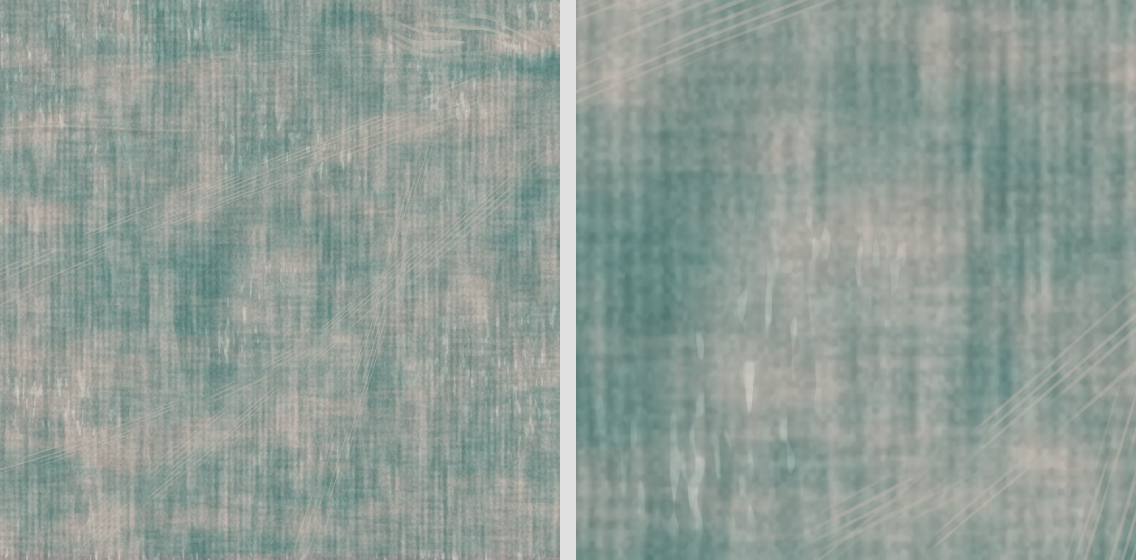
Left: the whole. Right: its middle third, enlarged.
Give the GLSL for this texture, as a WebGL 1 fragment shader.

```glsl
precision highp float;
// Worn teal and beige woven cloth with fine threads, faded patches and bundles of pale scratches.
uniform vec2 u_resolution;

float hash(vec2 p) {
  vec3 q = fract(vec3(p.xyx) * 0.1031);
  q += dot(q, q.yzx + 33.33);
  return fract((q.x + q.y) * q.z);
}

// Soft cellular noise: random cell values blended by distance to their seeds.
float cells(vec2 p) {
  vec2 base = floor(p);
  float total = 0.0, weights = 0.0;
  for (int j = -1; j <= 1; j++) {
    for (int i = -1; i <= 1; i++) {
      vec2 cell = base + vec2(float(i), float(j));
      vec2 seed = cell + 0.15 + 0.7 * vec2(hash(cell + 17.0), hash(cell + 59.0));
      vec2 away = p - seed;
      float weight = exp(-5.0 * dot(away, away));
      total += weight * hash(cell + 101.0);
      weights += weight;
    }
  }
  return total / weights;
}

// Bundle of fine, broken, nearly parallel lines from a to b.
float scratches(vec2 uv, vec2 a, vec2 b, float bend, float halfWidth) {
  vec2 dir = b - a;
  float len = length(dir);
  dir /= len;
  float t = dot(uv - a, dir) / len;
  float side = dot(uv - a, vec2(-dir.y, dir.x)) - bend * 4.0 * t * (1.0 - t);
  float fan = side / (halfWidth * (0.7 + 0.7 * abs(t - 0.5)));
  float wave = sin(fan * halfWidth * 720.0 + 1.1 * sin(fan * 5.0 + t * 7.0));
  float lines = smoothstep(0.1, 0.95, wave);
  float wear = smoothstep(0.3, 0.7, cells(vec2(t * len * 17.0, side * 110.0) + a * 50.0 + 40.0));
  float ends = smoothstep(0.0, 0.12, t) * (1.0 - smoothstep(0.82, 1.0, t));
  return (lines * wear + 0.2) * ends * (1.0 - smoothstep(0.5, 1.0, abs(fan)));
}

float blob(vec2 uv, vec2 center, vec2 size) {
  vec2 q = (uv - center) / size;
  return exp(-dot(q, q));
}

void main() {
  vec2 uv = gl_FragCoord.xy / u_resolution;
  vec2 drift = uv + 0.006 * vec2(sin(uv.y * 31.0), sin(uv.x * 23.0 + 2.0 * sin(uv.y * 9.0)));

  // Flat patches, crossed by columns, strands and weft
  float broad = cells(drift * vec2(3.0, 6.0) + 5.0) - 0.5;
  float patches = cells(drift * vec2(7.5, 20.0) + 31.0) - 0.5;
  float blotches = cells(drift * vec2(17.0, 42.0) + 83.0) - 0.5;
  float columns = cells(uv * vec2(25.0, 5.0) + 73.0) - 0.5;
  float strands = cells(uv * vec2(120.0, 17.0) + 11.0) - 0.5;
  float weft = cells(uv * vec2(24.0, 165.0) + 47.0) - 0.5;
  float grain = cells(uv * vec2(290.0, 250.0) + 90.0) - 0.5;

  // Torn, smeared corner
  float smear = blob(uv, vec2(0.95, 0.935 + 0.012 * sin(uv.x * 19.0)), vec2(0.15, 0.026));
  float stain = blob(uv, vec2(0.96, 0.885), vec2(0.11, 0.018))
              + blob(uv, vec2(0.66, 0.965), vec2(0.09, 0.022));

  float warmth = 0.67 + 0.25 * broad + 0.7 * patches + 0.35 * blotches + 0.5 * columns
               + 0.4 * strands + 0.18 * weft + 0.6 * smear - 0.6 * stain;
  vec3 teal = vec3(0.43, 0.565, 0.545);
  vec3 beige = vec3(0.635, 0.635, 0.607);
  vec3 color = mix(teal, beige, clamp(warmth, 0.0, 1.15));

  // Woven threads
  float rib = sin(uv.x * 597.0 + 1.2 * sin(uv.x * 41.0) + 0.4 * sin(uv.y * 13.0));
  float ribDepth = 0.008 + 0.026 * cells(uv * vec2(16.0, 6.0) + 3.0);
  color += rib * ribDepth * vec3(1.0, 0.85, 0.85);
  color += 0.07 * strands + 0.036 * weft + 0.065 * grain + 0.03 * columns - 0.03 * stain;

  // Scratch bundles
  float marks = scratches(uv, vec2(-0.15, 0.42), vec2(0.96, 0.87), 0.015, 0.048);
  marks += scratches(uv, vec2(0.08, -0.02), vec2(1.02, 0.78), -0.01, 0.04);
  marks += 0.8 * scratches(uv, vec2(-0.12, 0.13), vec2(0.64, 0.43), -0.03, 0.03);
  marks += 0.8 * scratches(uv, vec2(0.52, -0.06), vec2(0.79, 0.82), -0.005, 0.038);
  marks += 0.5 * scratches(uv, vec2(0.34, 0.88), vec2(0.8, 0.91), 0.008, 0.022);
  color = mix(color, vec3(0.75, 0.72, 0.68), 0.5 * min(marks, 1.0));

  // Small pale flecks, denser at the frayed bottom edge
  float fray = 1.0 - smoothstep(0.0, 0.022, uv.y);
  float flecks = smoothstep(0.68, 0.92, cells(uv * vec2(200.0, 55.0) + 7.0));
  float worn = smoothstep(0.5, 0.8, cells(uv * vec2(8.0, 9.0) + 21.0));
  color += flecks * (0.015 + 0.07 * worn + 0.12 * fray);
  color += fray * vec3(0.03, -0.025, -0.01);

  // Streaks in the corner and a thin crease on the left
  float streakNoise = cells(vec2(uv.x * 17.0, (uv.y + 0.22 * uv.x + 0.01 * sin(uv.x * 27.0)) * 130.0));
  float streaks = smoothstep(0.5, 0.8, streakNoise) * blob(uv, vec2(0.83, 0.94), vec2(0.15, 0.045));
  float creaseY = uv.y - 0.771 - 0.004 * sin(uv.x * 15.0);
  float creaseFade = 1.0 - smoothstep(0.25, 0.5, uv.x);
  float crease = exp(-creaseY * creaseY * 250000.0) * creaseFade * cells(uv * vec2(40.0, 9.0));
  float shadowY = (creaseY + 0.006) * 200.0;
  color = mix(color, vec3(0.8, 0.77, 0.72), min(0.6 * streaks + 0.6 * crease, 1.0));
  color -= 0.035 * exp(-shadowY * shadowY) * creaseFade;

  gl_FragColor = vec4(clamp(color, 0.0, 1.0), 1.0);
}
```
